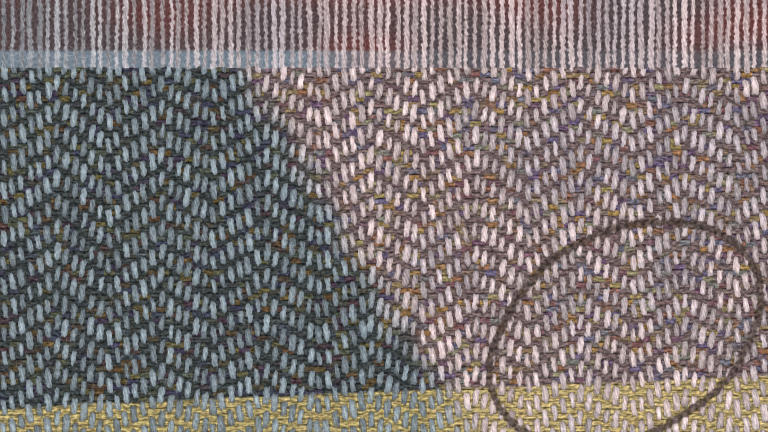
Write a Shadertoy shader that draws this texture.

```glsl
// Herringbone tweed: light warp dashes float over a flecked dark weft.
// Each warp thread shifts the 2/2 twill by one weft, turning back to form zigzags;
// a loose fringe, a yellow band and a loop of yarn complete the cloth.

const float ASPECT = 16.0 / 9.0;
const float WARP_PITCH = ASPECT / 88.0; // 88 warp threads across
const float ZIGZAG = 12.0;              // threads per zigzag
const float TWILL_ROWS = 18.0;          // twill repeats per canvas height
const float WEFT_PITCH = 0.25 / TWILL_ROWS;
const vec2 DASH_HALF = vec2(0.0075, 0.0195);
const float FRINGE_BASE = 0.843;
const float BLUE_TOP = 0.883;
const vec2 LOOP_CENTRE = vec2(1.447, 0.225);
const vec2 LOOP_RADII = vec2(0.336, 0.232);
const float LOOP_TILT = 0.52;
const float LOOP_HALF_WIDTH = 0.008;

const vec3 WARP_COOL = vec3(0.54, 0.59, 0.62);
const vec3 WARP_PINK = vec3(0.84, 0.76, 0.76);
const vec3 WARP_GREY = vec3(0.75, 0.70, 0.72);
const vec3 WEFT_TEAL = vec3(0.23, 0.25, 0.25);
const vec3 WEFT_BROWN = vec3(0.44, 0.37, 0.37);
const vec3 WEFT_YELLOW = vec3(0.76, 0.68, 0.44);
const vec3 FLECK = vec3(0.45, 0.38, 0.33);
const vec3 BLUE_EDGE = vec3(0.48, 0.54, 0.59);
const vec3 BACK_DARK = vec3(0.32, 0.28, 0.29);
const vec3 BACK_RED = vec3(0.42, 0.24, 0.23);
const vec3 LOOP_COLOUR = vec3(0.31, 0.26, 0.24);

float hash(vec2 p) {
    vec3 q = fract(p.xyx * vec3(0.1031, 0.1030, 0.0973));
    q += dot(q, q.yzx + 33.33);
    return fract((q.x + q.y) * q.z);
}

float slope(vec2 cell, vec2 offset) {
    float a = 6.2832 * hash(cell);
    return dot(vec2(cos(a), sin(a)), offset);
}

// Gradient noise, roughly -0.7 to 0.7.
float noise(vec2 p) {
    vec2 i = floor(p), f = fract(p), e = vec2(1, 0);
    vec2 u = f * f * (3.0 - 2.0 * f);
    return mix(mix(slope(i, f), slope(i + e, f - e), u.x),
               mix(slope(i + e.yx, f - e.yx), slope(i + 1.0, f - 1.0), u.x), u.y);
}

float coverage(float dist, float soft) {
    return 1.0 - smoothstep(-soft, soft, dist);
}

// Rounded horizontal yarn with muted rust, ochre and slate flecks.
vec3 weftColour(vec2 p, float pinkSide, float band) {
    float row = floor(p.y / WEFT_PITCH), across = fract(p.y / WEFT_PITCH) - 0.5;
    float segment = floor(p.x / WARP_PITCH * 0.8 + hash(vec2(row, 3)) * 9.0);
    vec3 hue = cos(6.2832 * (hash(vec2(segment, row)) - vec3(0, 0.13, 0.4)));
    float strength = smoothstep(0.3, 1.0, hash(vec2(row + 40.0, segment)));
    vec3 base = mix(WEFT_TEAL, WEFT_BROWN, pinkSide);
    base = mix(base, (FLECK + 0.14 * hue) * mix(0.8, 1.15, pinkSide), 0.6 * strength);
    base = mix(base, WEFT_YELLOW, 0.82 * band);
    return base * (1.08 - 1.3 * across * across + 0.6 * noise(p * vec2(90, 230)));
}

vec3 warpColour(float thread, float dash, vec2 p, float pinkSide) {
    float grey = smoothstep(-0.15, 0.3, noise(p * 4.0 + 7.0) + 0.35 * (p.x - 1.25));
    vec3 base = mix(WARP_COOL, mix(WARP_PINK, WARP_GREY, grey), pinkSide);
    float strand = noise(vec2(p.x * 260.0 + p.y * 60.0, p.y * 60.0));
    return base * (0.86 + 0.28 * hash(vec2(thread, dash)) + 0.3 * strand);
}

vec3 cloth(vec2 p, float soft) {
    // Uneven tension bends the grid; the dye changes along a diagonal.
    vec2 q = p + 0.005 * vec2(noise(p * 9.0), noise(p * 8.0 + 20.0));
    float border = 0.55 + 0.62 * (FRINGE_BASE - p.y) + 0.05 * noise(p * 13.0);
    float pinkSide = smoothstep(-0.05, 0.07, p.x - border);
    float band = coverage(q.y - 0.055 - 0.042 * p.x, 0.004);

    // Twill dash, stepped up or down by its place in the zigzag.
    float thread = floor(q.x / WARP_PITCH);
    float turn = mod(thread, ZIGZAG) - 0.5 * ZIGZAG;
    float lift = q.y * TWILL_ROWS + 0.25 * abs(turn) + 0.16 * (hash(vec2(thread, 5)) - 0.5);
    float dash = floor(lift);
    vec2 d = vec2((fract(q.x / WARP_PITCH) - 0.5) * WARP_PITCH, (fract(lift) - 0.5) / TWILL_ROWS);
    d.x += 0.004 * (hash(vec2(dash, thread + 17.0)) - 0.5) - 0.13 * sign(turn + 0.5) * d.y;
    vec2 size = DASH_HALF * (0.82 + 0.3 * hash(vec2(thread + 9.0, dash)));
    float radius = 0.9 * size.x;
    float dist = length(max(abs(d) - size + radius, 0.0)) - radius + 0.006 * noise(p * vec2(170, 90));

    vec3 colour = weftColour(q, pinkSide, band);
    colour *= 1.0 - 0.25 * coverage(dist - 0.002, 0.003);
    vec3 yarn = warpColour(thread, dash, p, pinkSide);
    yarn *= 1.06 - 0.22 * dot(d / size, d / size);
    return mix(colour, yarn, 0.95 * coverage(dist, soft * 1.5));
}

// Bare warp threads over a dim background and a blue edge.
vec3 fringe(vec2 p, float soft) {
    float red = smoothstep(-0.2, 0.4, noise(p * vec2(3, 7)) + 2.0 * (p.y - 0.95));
    float edge = coverage(p.y - BLUE_TOP, 0.006) * mix(0.9, 0.25, smoothstep(0.6, 1.1, p.x));
    vec3 colour = mix(mix(BACK_DARK, BACK_RED, red), BLUE_EDGE, edge);
    float thread = floor(p.x / WARP_PITCH);
    float sway = 0.005 * noise(vec2(thread * 3.7, p.y * 12.0)) + 0.006 * (hash(vec2(thread, 2)) - 0.5);
    float x = (fract(p.x / WARP_PITCH) - 0.5) * WARP_PITCH + sway;
    float halfWidth = 0.004 + 0.003 * hash(vec2(thread, 8));
    vec3 yarn = warpColour(thread, 0.0, p, smoothstep(-0.4, 0.9, p.x));
    float fuzz = 0.005 * noise(p * 120.0);
    return mix(colour, yarn, 0.85 * coverage(abs(x) - halfWidth + fuzz, soft * 1.5));
}

void mainImage(out vec4 fragColor, in vec2 fragCoord) {
    vec2 p = fragCoord / iResolution.xy * vec2(ASPECT, 1);
    float soft = max(0.0018, 0.8 / iResolution.y);
    float top = FRINGE_BASE + 0.008 * noise(vec2(p.x * 40.0, 1));
    vec3 colour = mix(fringe(p, soft), cloth(p, soft), coverage(p.y - top, soft));

    // Loop of twisted yarn on a tilted ellipse.
    float c = cos(LOOP_TILT), s = sin(LOOP_TILT);
    vec2 k = mat2(c, -s, s, c) * (p - LOOP_CENTRE) / LOOP_RADII;
    float ring = (length(k) - 1.0) * length(k) / max(length(k / LOOP_RADII), 0.001);
    ring = abs(ring + 0.014 * noise(p * 6.0 + 3.0)) - LOOP_HALF_WIDTH;
    float ply = sin(atan(k.y, k.x) * 95.0 + ring * 260.0);
    vec3 yarn = LOOP_COLOUR * (1.0 + 0.2 * ply + 0.6 * noise(p * 110.0));
    colour *= 1.0 - 0.2 * coverage(ring, 0.008);
    colour = mix(colour, yarn, 0.75 * coverage(ring + 0.008 * noise(p * 90.0), 0.003));

    // Stray fibres and wool grain.
    float hair = 1.0 - smoothstep(0.0, 0.04, abs(noise(p * 30.0 + noise(p * 15.0))));
    colour += 0.06 * hair + 0.1 * noise(p * 150.0);
    fragColor = vec4(clamp(colour, 0.0, 1.0), 1);
}
```
